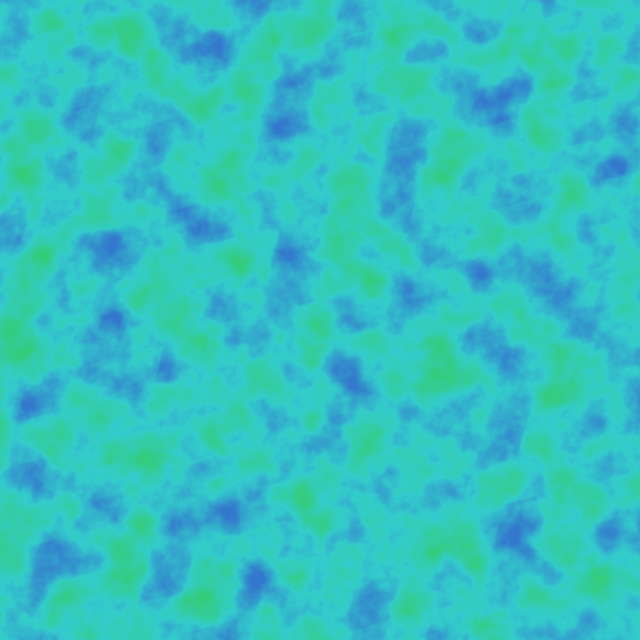
A WebGL 1 fragment shader for this texture:

```glsl
precision highp float;
// Mottled water: soft green and blue patches drifting on a turquoise ground.
// Layered gradient noise on a slanted lattice; its kernels are cut at the
// cell borders, which leaves faint facets along two oblique directions.

uniform vec2 u_resolution;

const int OCTAVES = 5;
const float CELLS = 11.0;       // lattice units across the canvas
const float GAIN = 0.5;         // strength of each finer layer
const float REACH = 1.2;        // squared kernel radius; larger = harder facets
const float CONTRAST = 0.38;    // spread of the tint around turquoise
const float SOFTNESS = 0.002;   // sampling width in canvas units
const float SLANT = 0.2113249;  // (3 - sqrt(3)) / 6
const float TAU = 6.2831853;

float hash(vec2 p) {
  vec3 q = fract(p.xyx * vec3(0.1031, 0.1030, 0.0973));
  q += dot(q, q.yzx + 33.33);
  return fract((q.x + q.y) * q.z);
}

vec2 randomDirection(vec2 node) {
  float angle = TAU * hash(node);
  return vec2(cos(angle), sin(angle));
}

// Lattice coordinates to plane, with axes leaning 15 and 75 degrees
vec2 toPlane(vec2 lattice) {
  return mix(lattice, lattice.yx, SLANT);
}

vec2 toLattice(vec2 plane) {
  return (plane - SLANT * (plane.x + plane.y)) / (1.0 - 2.0 * SLANT);
}

// Sum of the gradient kernels at the four corners of the slanted cell
float facetNoise(vec2 p, float reach) {
  vec2 cell = floor(toLattice(p));
  float sum = 0.0;
  for (int j = 0; j < 2; j++) {
    for (int i = 0; i < 2; i++) {
      vec2 node = cell + vec2(float(i), float(j));
      vec2 offset = p - toPlane(node);
      float falloff = max(reach - dot(offset, offset), 0.0);
      falloff *= falloff;
      sum += falloff * falloff * dot(randomDirection(node + 157.0), offset);
    }
  }
  return sum;
}

float layeredNoise(vec2 p, float gain) {
  float sum = 0.0;
  float amplitude = 1.0;
  for (int k = 0; k < OCTAVES; k++) {
    sum += amplitude * facetNoise(p, REACH);
    p = p * 2.0 + vec2(17.3, 9.1);
    amplitude *= gain;
  }
  return sum;
}

// Negative tints lean to green, positive ones to blue
vec3 waterColor(float tint) {
  float t = clamp(tint, -0.55, 0.55);
  return vec3(0.2, 0.8 - 0.6 * max(t, 0.0), 0.8 + 0.6 * min(t, 0.0));
}

void main() {
  vec2 uv = gl_FragCoord.xy / min(u_resolution.x, u_resolution.y);

  // Average four samples to soften the facet borders
  vec3 color = vec3(0.0);
  for (int j = 0; j < 2; j++) {
    for (int i = 0; i < 2; i++) {
      vec2 jitter = (vec2(float(i), float(j)) - 0.5) * SOFTNESS;
      float tint = CONTRAST * layeredNoise((uv + jitter) * CELLS, GAIN);
      color += 0.25 * waterColor(tint);
    }
  }
  gl_FragColor = vec4(color, 1.0);
}
```
